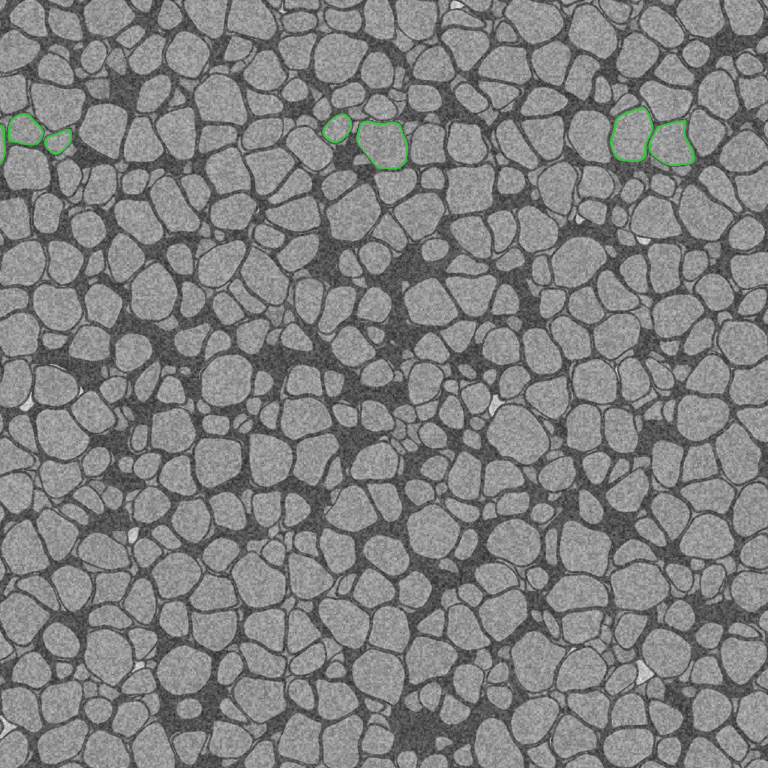
This texture is drawn by a WebGL 2 fragment shader. Its source:

```glsl
#version 300 es
precision highp float;
// Section through loosely packed sand: pale rounded grains in a dark, noisy matrix.
// Grains are weighted cellular noise, rounded by a smooth minimum of the
// distances to the cell borders and to a turned ellipse; sines bend the outlines.

uniform vec2 u_resolution;
out vec4 fragColor;

vec3 hash3(vec2 p) {
    vec3 q = fract(p.xyx * vec3(0.1031, 0.1030, 0.0973));
    q += dot(q, q.yxz + 33.33);
    return fract((q.xxy + q.yzz) * q.zyx);
}

vec2 grainCentre(vec2 id) {
    return id + 0.5 + 0.76 * (hash3(id + 40.0).xy - 0.5);
}

float grainRadius(vec2 id) {
    return mix(0.33, 0.86, hash3(id + 90.0).x);
}

// Power distance: large grains claim more room than small ones.
float powerDistance(vec2 p, vec2 id) {
    vec2 d = p - grainCentre(id);
    float r = grainRadius(id);
    return dot(d, d) - 0.6 * r * r;
}

// Returns depth inside the grain (negative outside) and the cell id.
vec3 grains(vec2 p) {
    vec2 base = floor(p), id = base;
    float nearest = 1e3;
    for (int y = -2; y <= 2; y++)
    for (int x = -2; x <= 2; x++) {
        vec2 cell = base + vec2(x, y);
        float d = powerDistance(p, cell);
        if (d < nearest) { nearest = d; id = cell; }
    }

    // Turned ellipse that limits the grain where no neighbour is close
    vec2 centre = grainCentre(id);
    vec3 rnd = hash3(id + 150.0);
    float angle = 6.283 * rnd.x, stretch = mix(0.76, 1.0, rnd.y);
    float c = cos(angle), s = sin(angle);
    vec2 q = mat2(c, -s, s, c) * (p - centre) * vec2(stretch, 1.0 / stretch);
    float sharpness = mix(11.0, 22.0, rnd.z);
    float sum = exp(-sharpness * (grainRadius(id) - length(q)));

    // Straight borders towards the neighbours, blended into round corners
    for (int y = -2; y <= 2; y++)
    for (int x = -2; x <= 2; x++) {
        if (x == 0 && y == 0) continue;
        vec2 other = id + vec2(x, y);
        float span = max(length(grainCentre(other) - centre), 0.05);
        float border = (powerDistance(p, other) - nearest) / (2.0 * span);
        sum += exp(-sharpness * (border - 0.05));
    }
    return vec3(-log(sum) / sharpness, id);
}

float valueNoise(vec2 p) {
    vec2 i = floor(p), f = smoothstep(0.0, 1.0, fract(p));
    vec2 e = vec2(1.0, 0.0);
    return mix(mix(hash3(i).x, hash3(i + e).x, f.x),
               mix(hash3(i + e.yx).x, hash3(i + 1.0).x, f.x), f.y);
}

void main() {
    vec2 uv = gl_FragCoord.xy / u_resolution.y;
    float pixel = 19.0 / u_resolution.y;

    // Layered sines make the outlines lumpy
    vec2 p = uv * 19.0;
    p += 0.07 * sin(p.yx * 3.7 + vec2(0.4, 2.1) + 1.3 * sin(p * 1.3));
    p += 0.022 * sin(p.yx * 9.3 + vec2(1.7, 0.2) + 2.0 * sin(p * 2.9));

    // Main grains
    vec3 grain = grains(p);
    float body = smoothstep(-pixel, pixel, grain.x);
    float rim = body * (1.0 - smoothstep(0.02, 0.09, grain.x));
    float grainTone = 0.576 + 0.022 * hash3(grain.yz + 7.0).z + 0.02 * rim;

    // Small fragments in the wider gaps
    vec3 chip = grains(p * 2.3 + 60.0);
    vec3 chipRnd = hash3(chip.yz + 23.0);
    float chipDepth = min(chip.x / 2.3, -grain.x - 0.06);
    float chipMask = smoothstep(-pixel, pixel, chipDepth) * step(0.5, chipRnd.x);
    float chipTone = 0.54 + 0.06 * chipRnd.y + 0.2 * step(0.96, chipRnd.z);

    // Matrix with faint broad shading
    float tone = 0.322 + 0.008 * sin(uv.y * 21.0 + 2.0 * sin(uv.x * 5.0));
    tone = mix(tone, chipTone, chipMask);
    tone = mix(tone, grainTone, body);

    // Fine speckle: sharp part and slightly softer part
    vec3 speck = hash3(floor(uv * 512.0) + 300.0);
    tone += 0.075 * (speck.x + speck.y - 1.0);
    tone += 0.17 * (valueNoise(uv * 330.0 + 11.0) - 0.5);
    vec3 color = vec3(tone);

    // Thin green outlines on some grains of one row
    float marked = step(abs(grain.z - 15.0), 0.5) * step(0.56, hash3(grain.yz + 5.0).x);
    float outline = 1.0 - smoothstep(0.015, 0.015 + 1.2 * pixel, abs(grain.x));
    color = mix(color, vec3(0.24, 0.76, 0.27), 0.9 * marked * outline);

    fragColor = vec4(color, 1.0);
}
```
